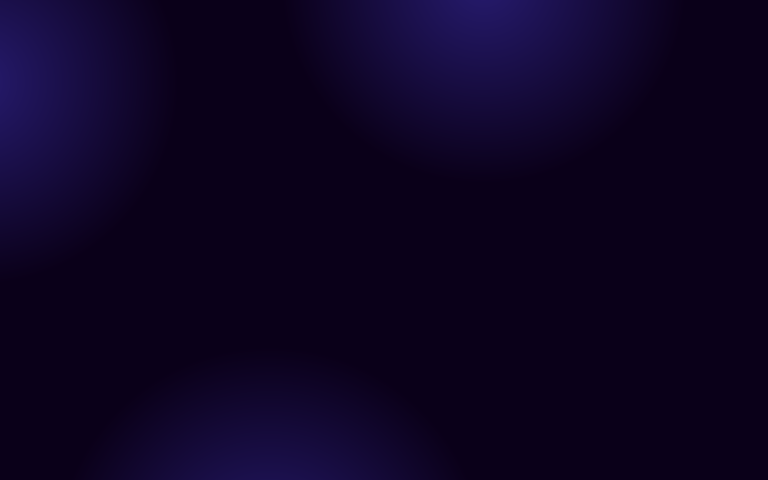
Give the GLSL for this background, as a Shadertoy shader.

```glsl
// Three soft indigo glows rising from the borders of a near-black violet field.
// Each glow is a radial ramp that fades linearly to nothing at its radius.

const vec3 NIGHT = vec3(0.04, 0.0, 0.098);
const vec3 INDIGO = vec3(0.15, 0.106, 0.435);

// Strength of a round glow: one at its centre, zero from its radius outward
float glow(vec2 point, vec2 centre, float radius) {
    return clamp(1.0 - distance(point, centre) / radius, 0.0, 1.0);
}

void mainImage(out vec4 fragColor, in vec2 fragCoord) {
    // Canvas height is one unit; x is measured from the centre line
    vec2 point = (fragCoord - vec2(0.5 * iResolution.x, 0.0)) / iResolution.y;

    // Glows at the left, top and bottom borders
    float light = glow(point, vec2(-0.850, 0.829), 0.422);
    light = max(light, glow(point, vec2(0.208, 1.040), 0.422));
    light = max(light, glow(point, vec2(-0.238, -0.173), 0.450));

    fragColor = vec4(mix(NIGHT, INDIGO, light), 1.0);
}
```
